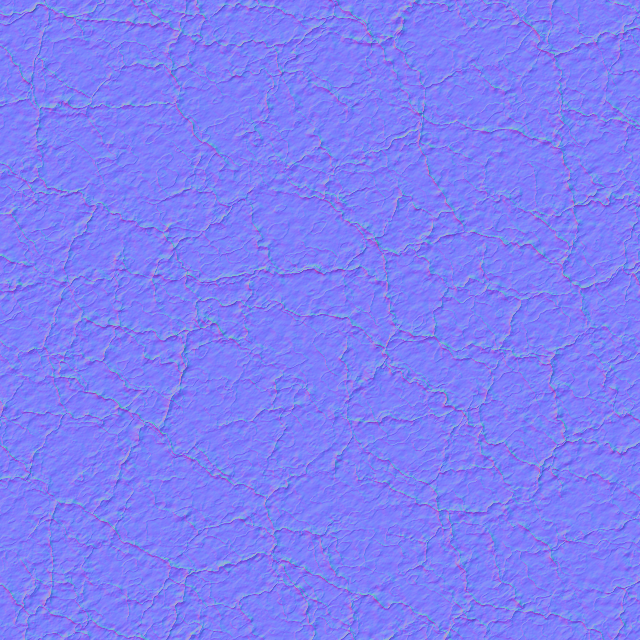
Reproduce this texture map procedurally as a Shadertoy shader.

```glsl
// Tangent-space normal map of creased, cracked leather with fine chipped grain.

const float SAMPLE_STEP = 0.0009;  // half span of the slope sample, in canvas units
const float TILT_SOFTNESS = 0.6;   // tones down the red and green tilt
const vec2 CREASE_AXIS = vec2(0.85, -0.53);
const vec2 GRAIN_AXIS = vec2(0.87, 0.49);

float hash(vec2 p) {
    return fract(sin(dot(p, vec2(127.1, 311.7))) * 43758.5453);
}

vec2 hash2(vec2 p) {
    return vec2(hash(p), hash(p + 57.3));
}

float noise(vec2 p) {
    vec2 i = floor(p);
    vec2 f = fract(p);
    vec2 u = f * f * f * (f * (f * 6.0 - 15.0) + 10.0);
    float low = mix(hash(i), hash(i + vec2(1, 0)), u.x);
    float high = mix(hash(i + vec2(0, 1)), hash(i + vec2(1, 1)), u.x);
    return mix(low, high, u.y);
}

float fbm(vec2 p, int octaves) {
    float sum = 0.0;
    float amplitude = 0.5;
    for (int i = 0; i < octaves; i++) {
        sum += amplitude * noise(p);
        p = mat2(1.6, 1.2, -1.2, 1.6) * p + 17.3;
        amplitude *= 0.5;
    }
    return sum;
}

vec2 fbm2(vec2 p, int octaves) {
    return vec2(fbm(p, octaves), fbm(p + 41.7, octaves)) - 0.5;
}

// Coordinates along and across an axis, stretched separately
vec2 alignTo(vec2 p, vec2 axis, vec2 stretch) {
    return vec2(dot(p, axis), dot(p, vec2(-axis.y, axis.x))) * stretch;
}

// Distance to the border between the two nearest cell points
float cellEdge(vec2 p) {
    vec2 cell = floor(p);
    vec2 nearest = vec2(8.0);
    vec2 second = vec2(8.0);
    for (int i = 0; i < 9; i++) {
        vec2 id = cell + vec2(i % 3 - 1, i / 3 - 1);
        vec2 offset = id + hash2(id) - p;
        if (dot(offset, offset) < dot(nearest, nearest)) {
            second = nearest;
            nearest = offset;
        } else if (dot(offset, offset) < dot(second, second)) {
            second = offset;
        }
    }
    return dot(0.5 * (nearest + second), normalize(second - nearest));
}

// Crack profile from 0 to 1, fading in and out along its length
float crack(vec2 p, float scale, float width, float fadeStart, float seed) {
    vec2 q = p * scale + seed;
    float strength = smoothstep(fadeStart, fadeStart + 0.45, noise(q * 1.4 + 9.1));
    return strength * exp(-cellEdge(q) / (scale * width));
}

// Sharp ledges between plates that tilt gently back
float ledges(float level) {
    float f = fract(level);
    return smoothstep(0.0, 0.15, f) * smoothstep(1.0, 0.72, f) - 0.3 * f;
}

float leatherHeight(vec2 p) {
    // Ragged, wandering crack paths
    vec2 warped = p + 0.075 * fbm2(p * 7.0, 4) + 0.026 * fbm2(p * 52.0, 3);
    vec2 slanted = alignTo(warped, CREASE_AXIS, vec2(0.8, 1.2));

    float deep = crack(slanted, 5.5, 0.0026, 0.0, 3.7);
    float medium = crack(warped * vec2(0.95, 1.1), 9.0, 0.0023, 0.12, 21.4);
    float hairline = crack(slanted.yx, 15.0, 0.0019, 0.27, 48.9);
    float cracks = 0.0029 * deep + 0.0022 * medium + 0.0014 * hairline;

    // Chipped plates and a fine grain that is rougher beside the cracks
    float plates = ledges(3.0 * fbm(alignTo(p, GRAIN_AXIS, vec2(26.0, 38.0)), 4));
    float grain = fbm(alignTo(p, GRAIN_AXIS, vec2(75.0, 100.0)), 3) - 0.44;
    float wear = sqrt(sqrt(max(deep, medium)));
    return 0.0006 * plates + (0.0028 + 0.0055 * wear) * grain - cracks;
}

vec2 slopeAt(vec2 p) {
    vec2 e = vec2(SAMPLE_STEP, 0.0);
    return vec2(leatherHeight(p + e.xy) - leatherHeight(p - e.xy),
                leatherHeight(p + e.yx) - leatherHeight(p - e.yx)) / (2.0 * SAMPLE_STEP);
}

// Packs a slope as a normal colour with green pointing down
vec3 normalColor(vec2 slope) {
    vec3 normal = normalize(vec3(-slope.x, slope.y, 1.0));
    return 0.5 + 0.5 * normal * vec3(TILT_SOFTNESS, TILT_SOFTNESS, 0.98);
}

void mainImage(out vec4 fragColor, in vec2 fragCoord) {
    vec2 p = fragCoord / iResolution.y;
    fragColor = vec4(normalColor(slopeAt(p)), 1.0);
}
```
